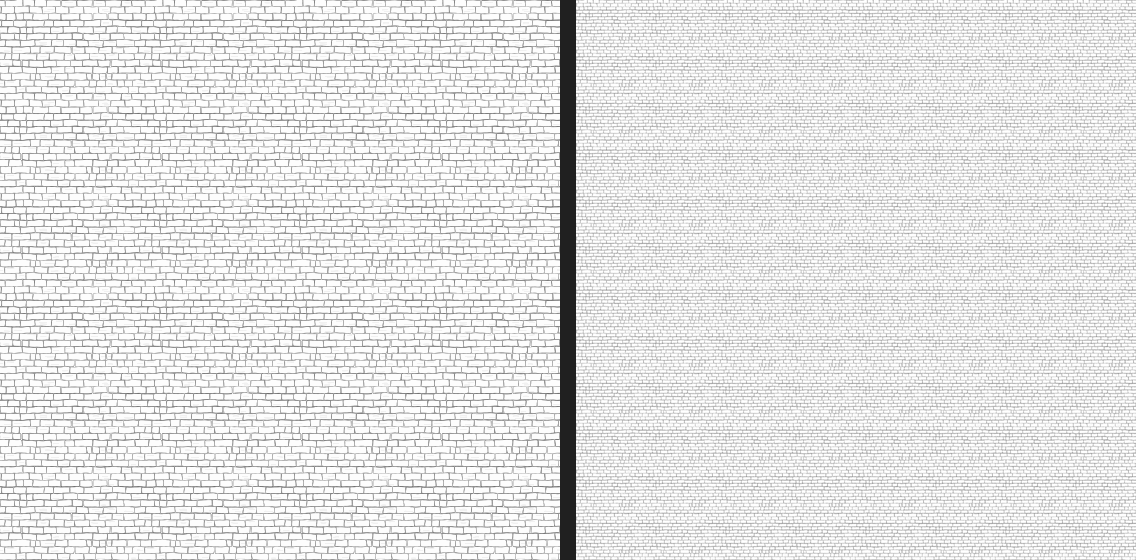
Left, the tile; right, the same tile 2 across and 2 down.
Write a WebGL 1 fragment shader that draws this pattern.

```glsl
precision highp float;

uniform vec2 u_resolution;

// All lengths are in brick courses: the canvas is 84 courses high and wide.
const vec2 TILES = vec2(4.0, 6.0);
const vec2 PERIOD = vec2(21.0, 14.0);      // one tile, in courses
const float BRICKS_PER_ROW = 10.0;         // per tile
const float BRICK_LENGTH = 2.1;
const float JOINT_JITTER = 0.38;           // fraction of a brick
const float JOINT_LEAN = 0.07;
const float CORNER_RADIUS = 0.2;
const float BED_HALF_WIDTH = 0.034;
const float SIDE_HALF_WIDTH = 0.034;
const float DOUBLE_THINNING = 0.75;        // width of a doubled line
const float FINE_PRESSURE = 0.5;
const float BROAD_PRESSURE = 0.3;
const float ROW_PRESSURE = 0.7;
const float BRICK_PRESSURE = 0.35;
const float FINE_WOBBLE = 0.08;
const float BROAD_WOBBLE = 0.16;
const float SOFTNESS = 1.2;                // filter width in pixels
const float DOUBLE_JOINT_CHANCE = 0.07;
const float DOUBLE_JOINT_GAP = 0.08;
const float SPLIT_CHANCE = 0.03;
const float WORN_SPLIT_CHANCE = 0.55;
const float HATCH_CHANCE = 0.2;
const float HATCH_STRENGTH = 0.25;
const float HATCH_HALF_WIDTH = 0.02;
const vec3 PATCH_A = vec3(2.7, 9.8, 1.9);  // centre and radius of worn areas
const vec3 PATCH_B = vec3(15.3, 3.6, 3.2);
const vec3 PAPER = vec3(0.993);
const vec3 INK = vec3(0.12);

float hash(vec2 p) {
  return fract(sin(dot(p, vec2(127.1, 311.7))) * 43758.55);
}

vec2 gradientAt(vec2 cell, vec2 period) {
  float angle = 6.28318 * hash(mod(cell, period) + 3.7);
  return vec2(cos(angle), sin(angle));
}

// Gradient noise that wraps after a whole number of cells
float noise(vec2 p, vec2 period) {
  vec2 i = floor(p), f = p - i;
  vec2 u = f * f * f * (f * (f * 6.0 - 15.0) + 10.0);
  vec2 e = vec2(1.0, 0.0);
  float a = dot(gradientAt(i, period), f);
  float b = dot(gradientAt(i + e.xy, period), f - e.xy);
  float c = dot(gradientAt(i + e.yx, period), f - e.yx);
  float d = dot(gradientAt(i + e.xx, period), f - e.xx);
  return mix(mix(a, b, u.x), mix(c, d, u.x), u.y);
}

// Random value of a joint or brick, repeating with the tile
float idHash(float index, float row, float seed) {
  return hash(vec2(mod(index, BRICKS_PER_ROW), mod(row, PERIOD.y)) + seed);
}

// Position of an upright joint, leaning with the height in the course
float jointX(float index, float row, float height) {
  float jitter = (idHash(index, row, 11.3) - 0.5) * JOINT_JITTER;
  float lean = (idHash(index, row, 23.9) - 0.5) * JOINT_LEAN * (height - 0.5);
  return (index + 0.5 * mod(row, 2.0) + jitter + lean) * BRICK_LENGTH;
}

float jointGap(float index, float row, float wear) {
  return DOUBLE_JOINT_GAP * step(idHash(index, row, 37.1), DOUBLE_JOINT_CHANCE + 0.4 * wear);
}

float patchWear(vec2 p, vec3 area) {
  return 1.0 - smoothstep(0.6, 1.1, length(p - area.xy) / area.z);
}

float roundedBox(vec2 p, vec2 halfSize, float radius) {
  vec2 q = abs(p) - halfSize + radius;
  return length(max(q, 0.0)) + min(max(q.x, q.y), 0.0) - radius;
}

// Filtered coverage of a stroke, valid for strokes thinner than a pixel
float stroke(float dist, float halfWidth, float pixel) {
  return clamp((halfWidth - abs(dist)) / pixel + 0.5, 0.0, min(1.0, 2.0 * halfWidth / pixel));
}

void main() {
  vec2 p = gl_FragCoord.xy / u_resolution * TILES * PERIOD;
  float pixel = SOFTNESS * TILES.y * PERIOD.y / min(u_resolution.x, u_resolution.y);

  // Hand wobble
  vec2 q = p + FINE_WOBBLE * vec2(noise(p + 0.37, PERIOD), noise(p + vec2(5.21, 8.63), PERIOD));
  q.y += BROAD_WOBBLE * noise(p / 3.5 + 0.43, PERIOD / 3.5);

  // Find the brick
  float row = floor(q.y), height = q.y - row;
  float index = floor(q.x / BRICK_LENGTH - 0.5 * mod(row, 2.0));
  if (q.x < jointX(index, row, height)) index -= 1.0;
  else if (q.x > jointX(index + 1.0, row, height)) index += 1.0;
  float left = jointX(index, row, height);
  float right = jointX(index + 1.0, row, height);

  // Worn areas hold more split bricks and double joints
  vec2 home = vec2((index + 0.5 + 0.5 * mod(row, 2.0)) * BRICK_LENGTH, row + 0.5);
  home = mod(home + 0.01, PERIOD);
  float wear = max(patchWear(home, PATCH_A), patchWear(home, PATCH_B));
  float leftGap = jointGap(index, row, 0.0), rightGap = jointGap(index + 1.0, row, 0.0);
  if (idHash(index, row, 51.7) < SPLIT_CHANCE + WORN_SPLIT_CHANCE * wear) {
    float middle = mix(left, right, 0.4 + 0.2 * idHash(index, row, 63.1));
    float gap = jointGap(index + 0.5, row, wear);
    if (q.x < middle) { right = middle; rightGap = gap; }
    else { left = middle; leftGap = gap; }
  }
  left += leftGap;
  right -= rightGap;

  // Pen pressure: drift along the line, and a weight for each bed line and brick
  float bedLine = mod(floor(q.y + 0.5), PERIOD.y);
  float pressure = 1.0 + FINE_PRESSURE * noise(p * 2.0 + 0.19, PERIOD * 2.0);
  pressure += BROAD_PRESSURE * noise(p / 3.5 + 2.31, PERIOD / 3.5);
  pressure += BRICK_PRESSURE * (idHash(index, row, 83.3) - 0.5);

  // Outline
  vec2 halfSize = vec2(0.5 * (right - left), 0.5);
  vec2 local = q - vec2(0.5 * (left + right), row + 0.5);
  vec2 edge = halfSize - abs(local);
  float halfWidth = SIDE_HALF_WIDTH * pressure;
  float sideGap = local.x < 0.0 ? leftGap : rightGap;
  if (edge.y < edge.x) {
    halfWidth = BED_HALF_WIDTH * (pressure + ROW_PRESSURE * (hash(vec2(bedLine, 4.7)) - 0.5));
  } else if (sideGap > 0.0) {
    halfWidth *= DOUBLE_THINNING;
  }
  float ink = stroke(roundedBox(local, halfSize, CORNER_RADIUS), halfWidth, pixel);

  // Faint scratches on the faces
  for (int i = 0; i < 2; i++) {
    float seed = 71.3 + 17.9 * float(i);
    vec2 offset = vec2(idHash(index, row, seed), idHash(index, row, seed + 5.3)) - 0.5;
    vec2 s = local - offset * halfSize * vec2(0.8, 1.1);
    float dist = length(vec2(max(abs(s.x) - 0.4 * halfSize.x, 0.0), s.y));
    float present = step(idHash(index, row, seed + 9.1), HATCH_CHANCE);
    ink = max(ink, HATCH_STRENGTH * present * stroke(dist, HATCH_HALF_WIDTH, pixel));
  }

  gl_FragColor = vec4(mix(PAPER, INK, ink), 1.0);
}
```
